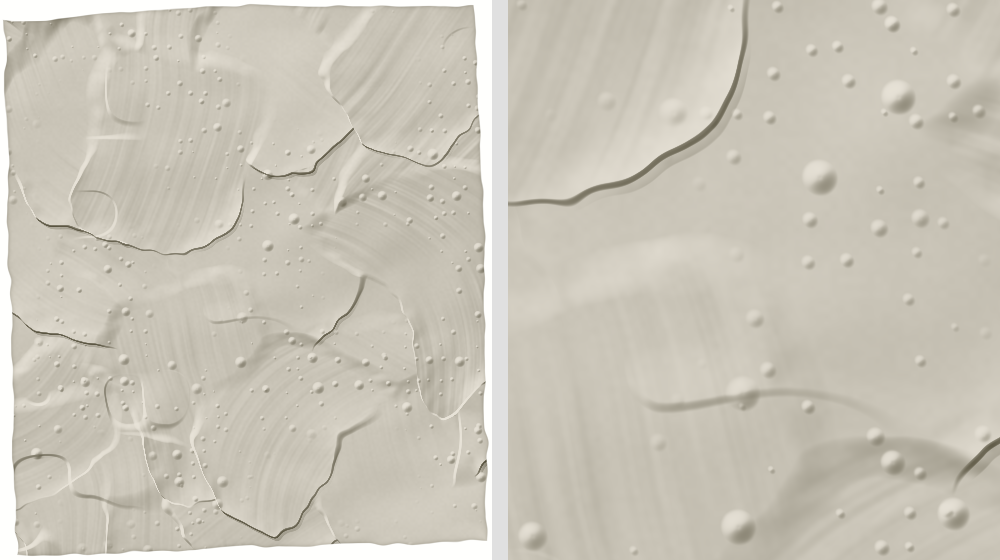
Left, the full canvas; right, a detail of the centre.
This texture is drawn by a WebGL 1 fragment shader. Its source:

```glsl
precision highp float;
// A slab of thick off-white paint, laid on with a palette knife, on white.
// Overlapping bent strokes build a height field with bristle ridges, torn lips
// and grains; its slope towards the light and a short cast shadow give the tone.
uniform vec2 u_resolution;

const vec2 LIGHT = vec2(-0.6, 0.8);
const vec3 PAINT = vec3(0.782, 0.762, 0.711);
const vec3 GROUND = vec3(1.0, 1.0, 0.993);

float hash(vec2 p) {
  vec3 q = fract(vec3(p.xyx) * 0.1031);
  q += dot(q, q.yzx + 33.33);
  return fract((q.x + q.y) * q.z);
}

float noise(vec2 p) {
  vec2 i = floor(p), f = fract(p);
  f = f * f * (3.0 - 2.0 * f);
  return mix(mix(hash(i), hash(i + vec2(1, 0)), f.x),
             mix(hash(i + vec2(0, 1)), hash(i + vec2(1, 1)), f.x), f.y);
}

float roundedBox(vec2 p, vec2 halfSize, float radius) {
  vec2 q = abs(p) - halfSize + radius;
  return length(max(q, 0.0)) + min(max(q.x, q.y), 0.0) - radius;
}

// Small round domes, one at most in each jittered cell
float grains(vec2 p, float scale) {
  vec2 cell = floor(p * scale);
  vec2 jitter = 0.3 + 0.4 * vec2(hash(cell + 3.0), hash(cell + 17.0));
  float radius = 0.1 + 0.17 * hash(cell + 29.0);
  float present = step(0.68, hash(cell + 41.0));
  float r = length(fract(p * scale) - jitter) / radius;
  return present * radius * smoothstep(1.0, 0.1, r) / scale;
}

// Height of the paint: strokes in shuffled order, each covering the last
float relief(vec2 p) {
  vec2 w = p + 0.025 * (vec2(noise(p * 6.0), noise(p * 6.0 + 40.0)) - 0.5);
  float h = 0.0;
  for (int i = 0; i < 20; i++) {
    float k = mod(float(i) * 7.0, 20.0);
    vec2 cell = vec2(mod(k, 4.0), floor(k / 4.0));
    vec2 seed = cell * 7.3 + 11.0;
    vec2 rnd = vec2(hash(seed), hash(seed + 5.0));
    vec2 rnd2 = vec2(hash(seed + 9.0), hash(seed + 13.0));
    vec2 fromCentre = w - (cell + 0.5 + 0.7 * (rnd - 0.5)) * vec2(0.22, 0.2);

    // Turn and bend the stroke
    float angle = (rnd2.x - 0.5) * 2.3;
    float c = cos(angle), s = sin(angle);
    vec2 q = vec2(c * fromCentre.x + s * fromCentre.y,
                  c * fromCentre.y - s * fromCentre.x);
    q.x += (rnd2.y - 0.5) * 4.5 * q.y * q.y;

    float d = roundedBox(q, vec2(0.11, 0.16) + 0.05 * rnd.yx, 0.07);
    if (d < 0.045) {
      d += 0.035 * (noise(q * 13.0 + seed) - 0.5);
      d += 0.009 * (noise(q * 48.0 + seed) - 0.5);

      // Bristle ridges along the stroke, stronger in places
      float grip = (0.25 + rnd.x) * (0.3 + noise(q * 9.0 + seed));
      float ridges = 0.0007 * noise(vec2(q.x * 80.0, q.y * 3.0) + seed)
                   + 0.0002 * noise(vec2(q.x * 210.0, q.y * 6.0) + seed);

      // Paint pushed up into a lip at the lower end, feathered at the top
      float lower = smoothstep(0.08, -0.1, fromCentre.y);
      float lip = 0.006 * lower * noise(q * 11.0 + seed + 50.0) * exp(min(d, 0.0) / 0.025);
      float tilt = 0.035 * dot(fromCentre, rnd2 - 0.5);
      float feather = mix(0.016, 0.0014, lower);
      h = mix(h, 0.001 + tilt + lip + grip * ridges, smoothstep(feather, -feather, d));
    }
  }
  // Broad swells, torn flakes and grains
  h += 0.006 * noise(p * 5.0 + 8.0) + 0.0012 * noise(p * 17.0);
  float torn = smoothstep(0.58, 0.75, noise(p * 5.0 + 70.0));
  h += 0.0025 * torn * smoothstep(0.48, 0.53, noise(w * 13.0 + 20.0));
  float gritty = smoothstep(0.3, 0.65, noise(p * 6.0 + 90.0));
  h += gritty * (0.22 * grains(p, 24.0) + 0.16 * grains(p + 0.37, 47.0));
  return h;
}

// Distance inside the uneven, slightly leaning slab
float slab(vec2 p) {
  float left = p.x - mix(0.031, 0.006, p.y);
  float right = mix(0.868, 0.845, p.y) + 0.03 * p.y * (1.0 - p.y) - p.x;
  float top = 0.963 + 0.028 * smoothstep(0.0, 0.45, p.x) - p.y;
  float bottom = p.y - 0.008 - 0.032 * p.x;
  float wobble = 0.007 * (noise(p * 11.0) - 0.5) + 0.006 * (noise(p * 38.0) - 0.5);
  return min(min(left, right), min(top, bottom)) + wobble;
}

void main() {
  vec2 p = gl_FragCoord.xy / u_resolution.y;
  float h = relief(p);

  // Slope towards the light, with highlights and darks softly limited
  float slope = (h - relief(p + LIGHT * 0.0022)) / 0.0022;
  float tone = slope > 0.0 ? 0.12 * (1.0 - exp(-slope / 0.12))
                           : -0.3 * (1.0 - exp(slope / 0.3));
  tone -= 0.13 * smoothstep(0.0018, 0.006, relief(p + LIGHT * 0.009) - h);
  tone += 0.025 * (noise(p * 4.0 + 33.0) - 0.5) + 0.012 * (noise(p * 230.0) - 0.5);

  // Thin shaded rim, then the white ground
  float inside = slab(p);
  tone -= 0.12 * exp(-max(inside, 0.0) / 0.003);
  vec3 colour = PAINT + tone * vec3(1.0, 1.0, 1.06);
  gl_FragColor = vec4(mix(GROUND, colour, smoothstep(-0.0015, 0.0015, inside)), 1.0);
}
```
